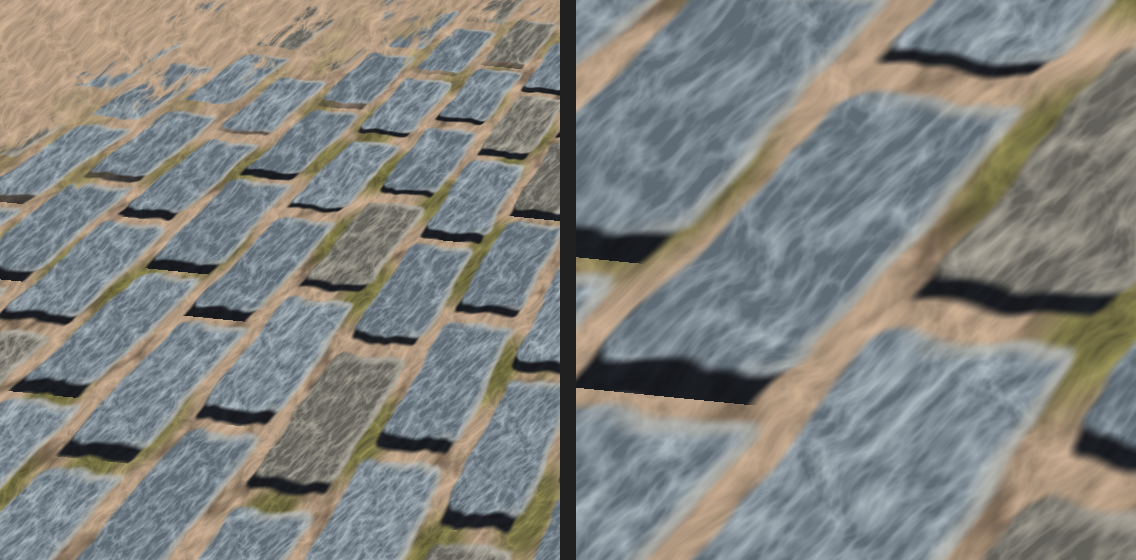
Left, the full canvas; right, a detail of the centre.
Write a Shadertoy shader that draws this texture.

```glsl
// Weathered blue-grey cobblestones receding diagonally under drifting sand.

const vec2 VANISH = vec2(1.59, 1.78);      // where the columns converge
const float TILT = 0.1;                    // downward lean of the rows
const vec2 PITCH = vec2(0.102, 0.107);     // stone spacing on the ground
const vec3 SLATE_DARK = vec3(0.37, 0.42, 0.46);
const vec3 SLATE_LIGHT = vec3(0.66, 0.71, 0.74);
const vec3 GRANITE_DARK = vec3(0.38, 0.375, 0.35);
const vec3 GRANITE_LIGHT = vec3(0.68, 0.66, 0.61);
const vec3 SAND = vec3(0.73, 0.63, 0.53);
const vec3 SOIL = vec3(0.36, 0.30, 0.24);
const vec3 MOSS = vec3(0.43, 0.43, 0.22);
const vec3 SHADOW = vec3(0.10, 0.11, 0.13);
const vec3 RIM = vec3(0.76, 0.74, 0.69);

vec2 hash2(vec2 p) {
    vec2 k = vec2(dot(p, vec2(127.1, 311.7)), dot(p, vec2(269.5, 183.3)));
    return fract(sin(k) * 43758.5);
}

// Distance to the nearest scattered point
float cellular(vec2 p) {
    vec2 cell = floor(p), f = fract(p);
    float nearest = 2.0;
    for (int y = -1; y <= 1; y++)
        for (int x = -1; x <= 1; x++) {
            vec2 o = vec2(x, y);
            nearest = min(nearest, length(o + hash2(cell + o) - f));
        }
    return nearest;
}

// Layered cellular noise, roughly 0 to 1
float rough(vec2 p) {
    float sum = 0.0, amp = 0.55;
    for (int i = 0; i < 3; i++) {
        sum += amp * cellular(p);
        p = p * 2.1 + 7.3;
        amp *= 0.55;
    }
    return sum;
}

// Layered sines for irregular outlines
vec2 wobble(vec2 p) {
    vec2 a = sin(p.yx * vec2(5.3, 6.1) + 1.7 * sin(p * 3.1));
    return a + 0.5 * sin(p.yx * vec2(14.7, 12.9) + 2.0 * a.yx);
}

float roundedBox(vec2 p, vec2 halfSize, float radius) {
    vec2 q = abs(p) - halfSize + radius;
    return length(max(q, 0.0)) + min(max(q.x, q.y), 0.0) - radius;
}

float coverage(float d, float soft) {
    return 1.0 - smoothstep(-soft, soft, d);
}

// Canvas to ground plane: x counts columns, y counts rows
vec2 toGround(vec2 p, float depth) {
    return vec2((p.x - VANISH.x) / depth, 1.0) / (PITCH * vec2(1.0, depth));
}

vec3 stoneColor(vec2 id, float grain, float fleck) {
    vec2 h = hash2(id + 31.0);
    float granite = smoothstep(0.66, 0.78, h.x);
    float tone = clamp(0.45 + 1.5 * (grain - 0.5) + 0.5 * (fleck - 0.45)
                       + 0.25 * (h.y - 0.5), 0.0, 1.0);
    return mix(mix(SLATE_DARK, SLATE_LIGHT, tone),
               mix(GRANITE_DARK, GRANITE_LIGHT, tone), granite);
}

vec3 jointColor(vec2 ground, float grain, float sandy) {
    float damp = smoothstep(0.42, 0.75, rough(ground * 2.3)) * (1.0 - sandy);
    vec3 col = mix(SAND, SOIL, 0.75 * damp) * (0.8 + 0.4 * grain);
    float moss = smoothstep(0.42, 0.15, cellular(ground * 1.1 + 4.0));
    return mix(col, MOSS * (0.6 + 0.8 * grain), 0.8 * moss * (1.0 - sandy));
}

void mainImage(out vec4 fragColor, in vec2 fragCoord) {
    vec2 p = fragCoord / iResolution.xy;
    float depth = VANISH.y - p.y + TILT * (VANISH.x - p.x);
    vec2 ground = toGround(p, depth);
    float soft = max(0.028, 1.0 / (iResolution.y * PITCH.x * depth));

    // Staggered stone cell, with its own size and skew
    float column = floor(ground.x + 0.5);
    float shift = 0.26 + 0.35 * mod(column, 2.0) + 0.25 * (hash2(vec2(column, 3.0)).x - 0.5);
    float along = ground.y - shift;
    vec2 id = vec2(column, floor(along));
    vec2 h = hash2(id);
    vec2 q = vec2(ground.x - column, (fract(along) - 0.5) * 1.5 - 0.04);
    q.x += q.y * (h.x - 0.5) * 0.12;
    q += 0.016 * wobble(ground * 1.7);
    vec2 size = vec2(0.39, 0.61) + vec2(0.05, 0.05) * h;
    float d = roundedBox(q, size, 0.09);

    // Grain stretched along the columns
    vec2 streak = vec2(p.x - 0.8 * p.y, p.y);
    float grain = rough(streak * vec2(52.0, 34.0) + 0.25 * wobble(p * 9.0));
    float fleck = cellular(streak * vec2(125.0, 80.0));
    float sandy = smoothstep(0.6, 1.0, p.y + 0.25 * (0.4 - p.x));

    // Joints, then the shaded front face, then the worn top
    vec3 col = jointColor(ground, grain, sandy);
    float drop = 0.06 + 0.12 * h.y;
    float face = coverage(roundedBox(q + vec2(0.02, drop), size - vec2(0.03, 0.0), 0.05), soft);
    face *= smoothstep(-0.3, -0.5, q.y) * (1.0 - smoothstep(0.1, 0.55, sandy));
    col = mix(col, SHADOW * (0.7 + 0.6 * grain), face);
    vec3 top = stoneColor(id, grain, fleck);
    float rim = smoothstep(-0.10, -0.02, d) * smoothstep(-0.2, 0.3, q.x + 0.4 * q.y);
    top = mix(top, RIM, 0.65 * rim);
    float buried = 1.25 * sandy - 0.78 + 0.7 * (rough(ground * vec2(1.6, 1.2)) - 0.5)
                 + 0.5 * (h.x - 0.5) + 0.35 * (grain - 0.5);
    float bare = 1.0 - smoothstep(-0.1, 0.12, buried);
    col = mix(col, top, coverage(d, soft) * bare);

    fragColor = vec4(col, 1.0);
}
```
